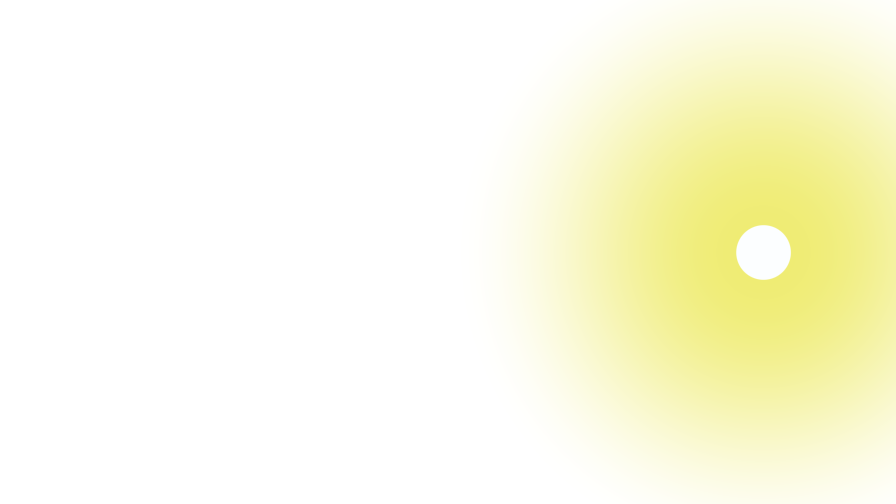
Write a WebGL 2 fragment shader that draws this background.

```glsl
#version 300 es
precision highp float;
// A small pale disc at the heart of a soft yellow glow on white.

#define CENTER vec2(1.515, 0.499)
#define DISC_RADIUS 0.0542
#define GLOW_INNER 0.046
#define GLOW_OUTER 0.62
#define GLOW_COLOR vec3(0.938, 0.926, 0.455)
#define DISC_COLOR vec3(0.988, 0.996, 1.0)
#define BACKGROUND vec3(1.0)

uniform vec2 u_resolution;
out vec4 fragColor;

// Yellow at the center, easing out to the plain background
vec3 glow(float dist) {
    return mix(GLOW_COLOR, BACKGROUND, smoothstep(GLOW_INNER, GLOW_OUTER, dist));
}

// Coverage of a disc with an edge about one pixel wide
float discMask(float dist, float radius) {
    float pixel = 1.0 / u_resolution.y;
    return 1.0 - smoothstep(-0.75 * pixel, 0.75 * pixel, dist - radius);
}

void main() {
    // Canvas height is one unit
    vec2 position = gl_FragCoord.xy / u_resolution.y;
    float dist = length(position - CENTER);

    vec3 color = mix(glow(dist), DISC_COLOR, discMask(dist, DISC_RADIUS));
    fragColor = vec4(color, 1.0);
}
```
